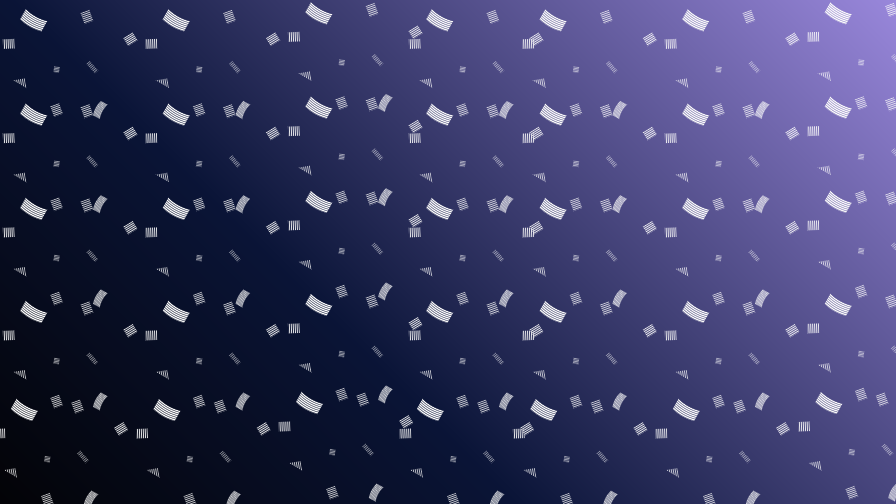
Reproduce this pattern procedurally as a Shadertoy shader.

```glsl
const vec2 CANVAS = vec2(768.0, 432.0); // design units, y pointing down

// Diagonal blend: near black, navy, lavender
vec3 backdrop(float t) {
    const float NAVY_STOP = 0.37;
    vec3 black = vec3(0.012, 0.012, 0.025);
    vec3 navy = vec3(0.04, 0.08, 0.215);
    vec3 lavender = vec3(0.60, 0.53, 0.86);
    return t < NAVY_STOP ? mix(black, navy, t / NAVY_STOP)
                         : mix(navy, lavender, (t - NAVY_STOP) / (1.0 - NAVY_STOP));
}

// Running integral of a unit-period stripe, for exact box filtering
float stripeIntegral(float x, float duty) {
    return floor(x) * duty + min(fract(x), duty);
}

float filteredStripes(float x, float duty, float footprint) {
    float h = 0.5 * footprint;
    return (stripeIntegral(x + h, duty) - stripeIntegral(x - h, duty)) / footprint;
}

// Striped patch: bend curves the lines, taper cuts it into a triangle
float patchInk(vec2 p, float angle, vec2 halfSize, float count, float duty,
               float bend, float taper, float px) {
    float c = cos(angle), s = sin(angle);
    vec2 q = vec2(c * p.x + s * p.y, c * p.y - s * p.x);
    float along = q.x / halfSize.x;
    q.y += bend * (along * along - 0.5);

    vec2 edge = abs(q) - halfSize;
    float cut = q.x - halfSize.x * mix(1.0, -q.y / halfSize.y, taper);
    float mask = clamp(0.5 - max(max(edge.x, edge.y), cut) / px, 0.0, 1.0);

    float pitch = 2.0 * halfSize.y / count;
    float lines = filteredStripes((q.y + halfSize.y) / pitch, duty, px / pitch);
    return mask * lines;
}

// One confetti cluster, placed relative to its large flag
float cluster(vec2 p, float px) {
    // Curved ribbons
    float ink = patchInk(p, 0.51, vec2(10.5, 5.0), 6.0, 0.72, 1.4, 0.0, px);
    ink = max(ink, 0.78 * patchInk(p - vec2(57.0, 76.0), -1.07, vec2(7.0, 3.3), 6.0, 0.78, -1.1, 0.0, px));
    // Hatched rectangles
    ink = max(ink, 0.8 * patchInk(p - vec2(46.0, -3.5), -0.35, vec2(4.0, 5.0), 6.0, 0.5, 0.0, 0.0, px));
    ink = max(ink, 0.8 * patchInk(p - vec2(20.0, 76.3), -0.35, vec2(4.0, 4.8), 6.0, 0.5, 0.0, 0.0, px));
    ink = max(ink, 0.9 * patchInk(p - vec2(83.3, 15.6), -0.55, vec2(4.7, 4.0), 5.0, 0.55, 0.0, 0.0, px));
    ink = max(ink, 0.9 * patchInk(p - vec2(-21.0, 19.6), 1.53, vec2(4.1, 5.0), 6.0, 0.52, 0.0, 0.0, px));
    // Faint scraps
    ink = max(ink, 0.65 * patchInk(p - vec2(20.0, 41.6), 0.15, vec2(2.4, 2.5), 4.0, 0.6, 0.0, 0.0, px));
    ink = max(ink, 0.6 * patchInk(p - vec2(50.6, 39.6), -0.72, vec2(1.9, 5.5), 7.0, 0.45, 0.0, 0.0, px));
    ink = max(ink, 0.75 * patchInk(p - vec2(-11.5, 54.2), 1.4, vec2(4.2, 5.0), 6.0, 0.5, 0.0, 1.0, px));
    return ink;
}

// Uneven grid: groups of four columns, lower rows slightly displaced
vec2 clusterOrigin(int column, int row) {
    int member = column % 4;
    vec2 origin = vec2(28.5, 18.0);
    origin.x += 445.2 * float(column / 4) + 122.2 * float(member);
    origin.y += 80.8 * float(row);
    if (member == 2) origin.y -= 6.0;
    if (member == 3) origin.x -= 18.6;
    if (row >= 3) origin.y += 7.5;
    if (row == 4) origin += vec2(-8.0, 3.3);
    return origin;
}

void mainImage(out vec4 fragColor, in vec2 fragCoord) {
    const int COLUMNS = 7;
    const int ROWS = 5;
    float px = CANVAS.y / iResolution.y;
    vec2 p = vec2(fragCoord.x, iResolution.y - fragCoord.y) * px;

    float ink = 0.0;
    for (int row = 0; row < ROWS; row++) {
        for (int column = 0; column < COLUMNS; column++) {
            vec2 local = p - clusterOrigin(column, row);
            // Skip clusters whose bounds exclude this point
            vec2 reach = abs(local - vec2(32.0, 36.0));
            if (reach.x > 64.0 || reach.y > 54.0) continue;
            ink = max(ink, cluster(local, px));
        }
    }

    float t = (p.x + CANVAS.y - p.y) / (CANVAS.x + CANVAS.y);
    vec3 color = mix(backdrop(clamp(t, 0.0, 1.0)), vec3(0.98), ink);
    fragColor = vec4(color, 1.0);
}
```
